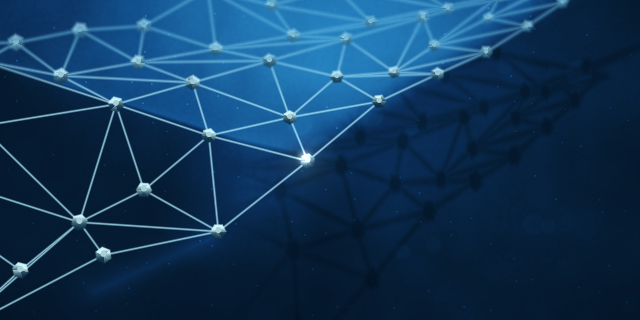
A Shadertoy shader for this background:

```glsl
// Glowing wire mesh with faceted joints, receding over deep blue with a soft shadow.

const vec3 NIGHT = vec3(.012, .07, .14);
const vec3 NAVY = vec3(.02, .11, .20);
const vec3 DEEP = vec3(.04, .18, .35);
const vec3 MID = vec3(.07, .32, .56);
const vec3 BRIGHT = vec3(.13, .47, .71);
const vec3 WIRE = vec3(.66, .90, .97);
const vec3 HAZE_WIRE = vec3(.38, .72, .88);
const vec3 STEEL = vec3(.05, .19, .28);

float hash(vec2 p) {
    vec3 q = fract(p.xyx * vec3(.1031, .1030, .0973));
    q += dot(q, q.yzx + 33.33);
    return fract((q.x + q.y) * q.z);
}

float noise(vec2 p) {
    vec2 c = floor(p), f = fract(p);
    f *= f * (3. - 2. * f);
    return mix(mix(hash(c), hash(c + vec2(1, 0)), f.x),
               mix(hash(c + vec2(0, 1)), hash(c + 1.), f.x), f.y);
}

float glow(vec2 p, vec2 center, vec2 size) {
    vec2 q = (p - center) / size;
    return exp(-dot(q, q));
}

float bump(float x, float center, float spread) {
    x -= center;
    return exp(-x * x / spread);
}

float segmentDistance(vec2 p, vec2 a, vec2 b) {
    vec2 v = b - a;
    return length(p - a - v * clamp(dot(p - a, v) / dot(v, v), 0., 1.));
}

// Blue scale: each unit of light moves one colour up
vec3 ramp(float light) {
    vec3 c = mix(NIGHT, NAVY, clamp(light, 0., 1.));
    c = mix(c, DEEP, clamp(light - 1., 0., 1.));
    c = mix(c, MID, clamp(light - 2., 0., 1.));
    return mix(c, BRIGHT, clamp(light - 3., 0., 1.3));
}

// Joint i of a mesh row; row 0 is the near rim, shrinking with perspective
vec2 joint(float i, float row) {
    float alt = 1. - 2. * mod(i, 2.), before = max(1. - i, 0.);
    if (row < .5) {
        float x = .323 + .411 * i / (1. + .1436 * i);
        return vec2(x, .271 + .67 * (x - .682) + .075 * bump(i, 3., 1.5) + .172 * sqrt(before));
    }
    if (row < 1.5) return vec2(.245 + .182 * i + (.104 - .021 * alt) * bump(i, 3.6, 4.),
        .299 + .092 * i + (.094 + .036 * alt) * bump(i, 3., 3.) - .052 * max(-i, 0.));
    if (row < 2.5) return vec2(.122 + .24 * i - .182 * before, .606 + .068 * i);
    if (row < 3.5) return vec2(.242 * i - .052, .721 + .042 * i + .088 * before);
    return vec2(.05 + .2 * i, .86 + .025 * i + .1 * hash(vec2(i + 9., row)));
}

// Returns wire coverage, joint coverage and joint facet brightness
vec3 mesh(vec2 p, float width, float blur, float radius) {
    float wire = 9., cover = 0., shade = 0.;
    for (int r = 0; r < 5; r++) for (int c = -1; c < 8; c++) {
        float i = float(c), row = float(r);
        vec2 a = joint(i, row), b = joint(i + 1., row);
        wire = min(wire, segmentDistance(p, a, b));
        if (r < 4) {
            vec2 d = joint(i, row + 1.), e = joint(i + 1., row + 1.);
            bool rising = (r == 0) != (c == 0 && r < 2);
            wire = min(wire, segmentDistance(p, a, d));
            wire = min(wire, rising ? segmentDistance(p, a, e) : segmentDistance(p, b, d));
        }
        // Six-sided bead, with its own lit facets
        vec2 q = p - a;
        float size = radius * (1. - .05 * max(i, 0.));
        if (length(q) > 2. * (size + blur)) continue;
        float turn = atan(q.y, q.x + 1e-6) / 1.0472 + hash(vec2(i + 3., row));
        float reach = length(q) * cos((fract(turn) - .5) * 1.0472);
        float bead = 1. - smoothstep(size - blur, size + blur, reach);
        float facet = hash(vec2(floor(turn) + 20., i + 7. * row + 5.));
        facet = .6 * facet + .35 + .6 * q.y / size;
        facet = mix(facet, .9, 1. - smoothstep(.35, .5, length(q - vec2(0, .2 * size)) / size));
        if (bead > cover) { cover = bead; shade = clamp(facet, 0., 1.); }
    }
    float strand = 1. - smoothstep(width - blur, width + blur, wire);
    return vec3(strand * min(1., 1.8 * width / (width + blur)), cover, shade);
}

void mainImage(out vec4 fragColor, in vec2 fragCoord) {
    vec2 p = fragCoord / iResolution.y;
    float pixel = 1. / iResolution.y;

    // Lit sheet between the long crease and the receding rim
    float crease = p.y - max(.79 - .31 * p.x, .715 - .21 * p.x);
    float rim = p.y - (.53 + .585 * (p.x - .948));
    float sheet = smoothstep(-.005, .012, crease) * smoothstep(-.06, .07, rim);
    float light = .6 + 1.5 * glow(p, vec2(1.15, .7), vec2(.75, .5));
    light += sheet * (.85 + 1.7 * glow(p, vec2(.95, 1.), vec2(.75, .4)));
    light += .5 * exp(-abs(crease) * 25.) * (1. - smoothstep(.75, 1., p.x));
    light += .6 * glow(p, vec2(.8, .42), vec2(.17, .14)) * (1. - sheet);
    light += 1.1 * exp(-22. * segmentDistance(p, vec2(.3, .09), vec2(.66, .255)));
    light += .5 * (noise(p * 4.) - .5) + .25 * (noise(p * 13.) - .5);
    light += .12 * (noise(p * 110.) - .5);

    // Soft shadow of the same mesh on the ground
    float ground = (1. - sheet) * smoothstep(.65, 1., p.x);
    if (ground > .01) {
        vec2 shadowPoint = vec2(1.255, .886) * p + vec2(-.497, .383);
        vec3 shadow = mesh(shadowPoint, .007, .013, .03);
        light -= .85 * max(shadow.x, shadow.y) * ground;
    }

    // Pale discs and dust
    for (int k = 0; k < 14; k++) {
        float id = float(k);
        vec2 center = vec2(.9 + 1.1 * hash(vec2(id, 2.)), hash(vec2(id, 7.)));
        float size = mix(.015, .045, hash(vec2(id, 12.)));
        light += .22 * (1. - smoothstep(size - .006, size + .006, length(p - center)));
    }
    vec2 cell = floor(p * 14.);
    vec2 speck = fract(p * 14.) - .2 - .6 * vec2(hash(cell), hash(cell + 31.));
    light += step(.7, hash(cell + 67.)) * (1. - smoothstep(.02, .06, length(speck)));
    vec3 color = ramp(light);

    // Focus falls off toward the far upper rows
    float far = smoothstep(.66, .95, p.y);
    float blur = pixel + .005 * far;
    vec3 net = mesh(p, .0028 + .002 * far, blur, .023);
    color = mix(color, mix(WIRE, HAZE_WIRE, far), net.x * mix(.95, .8, far));
    vec3 metal = mix(STEEL, vec3(.80, .96, .98), net.z * net.z);
    metal = mix(metal, HAZE_WIRE, .5 * far);
    color = mix(color, metal, net.y * mix(1., .75, far));

    // Sparkle where crease and rim meet
    vec2 corner = joint(2., 0.) + vec2(-.01, .01);
    color += .6 * glow(p, corner, vec2(.018)) + WIRE * .12 * glow(p, corner, vec2(.07));
    fragColor = vec4(clamp(color, 0., 1.), 1.);
}
```
